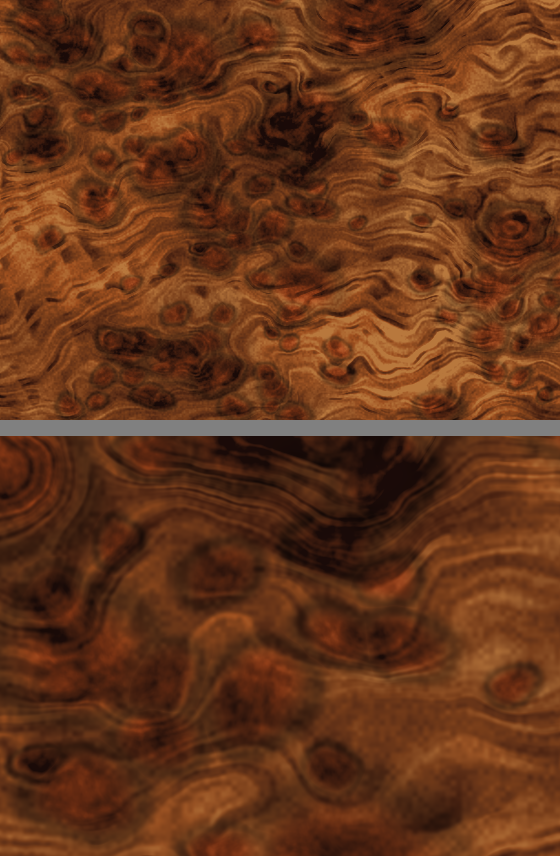
Top: the whole. Bottom: its middle third, enlarged.
Give the GLSL for this texture, as a WebGL 2 fragment shader.

```glsl
#version 300 es
precision highp float;

#define FIBRE_FREQ 135.0
#define STRAND_FREQ 46.0
#define PORE_FREQ 100.0
#define GRAIN_SLOPE 0.16
#define GRAIN_WARP 0.42
#define CURL 0.035
#define KNOT_LIFT 1.5
#define KNOT_DARK 1.0
#define CONTRAST 1.1
#define BRIGHTNESS 0.42

uniform vec2 u_resolution;
out vec4 fragColor;

const vec3 BARK = vec3(0.10, 0.04, 0.03);
const vec3 DARK = vec3(0.27, 0.12, 0.06);
const vec3 BROWN = vec3(0.38, 0.19, 0.09);
const vec3 AMBER = vec3(0.47, 0.24, 0.10);
const vec3 ORANGE = vec3(0.62, 0.31, 0.12);
const vec3 TAN = vec3(0.56, 0.33, 0.16);
const vec3 PALE = vec3(0.72, 0.47, 0.24);
const vec3 RED = vec3(0.43, 0.14, 0.05);
const vec3 SHADOW = vec3(0.25, 0.17, 0.09);

float hash(vec2 p) {
  vec3 q = fract(p.xyx * 0.1031);
  q += dot(q, q.yzx + 33.33);
  return fract((q.x + q.y) * q.z);
}

float noise(vec2 p) {
  vec2 i = floor(p), f = fract(p);
  f = f * f * (3.0 - 2.0 * f);
  return mix(mix(hash(i), hash(i + vec2(1, 0)), f.x),
             mix(hash(i + vec2(0, 1)), hash(i + vec2(1, 1)), f.x), f.y);
}

float fbm(vec2 p) {
  float sum = 0.0, amp = 0.52;
  for (int i = 0; i < 5; i++) {
    sum += amp * noise(p);
    p = mat2(1.6, 1.2, -1.2, 1.6) * p + 11.7;
    amp *= 0.5;
  }
  return sum;
}

float blob(vec2 p, vec2 centre, vec2 radius) {
  vec2 o = (p - centre) / radius;
  return exp(-dot(o, o));
}

// Chance of a knot: clusters of burl in calmer wood
float burl(vec2 p) {
  float left = max(blob(p, vec2(0.22, 0.84), vec2(0.38, 0.19)), blob(p, vec2(0.62, 0.52), vec2(0.38, 0.18)));
  float low = max(blob(p, vec2(0.44, 0.12), vec2(0.30, 0.15)), blob(p, vec2(1.27, 0.28), vec2(0.11, 0.28)));
  return max(left, low);
}

// Scattered knots: x = lift of the grain, y = core, z = rim
vec3 knots(vec2 p, float cell, float seed) {
  vec3 sum = vec3(0);
  for (int j = -1; j <= 1; j++)
    for (int i = -1; i <= 1; i++) {
      vec2 id = floor(p / cell) + vec2(i, j), key = id + seed;
      vec2 centre = (id + 0.2 + 0.6 * vec2(hash(key), hash(key + 17.3))) * cell;
      if (hash(key + 63.1) > burl(centre)) continue;
      float size = cell * mix(0.2, 0.42, hash(key + 41.7));
      float d = length((p - centre) * vec2(0.85, 1.1)) / size;
      float fall = max(0.0, 1.0 - d * d / 5.0);
      sum.x += size * fall * fall;
      sum.y = max(sum.y, 1.0 - smoothstep(0.4, 1.1, d));
      sum.z = max(sum.z, exp(-16.0 * (d - 1.05) * (d - 1.05)));
    }
  return sum;
}

// Wood colour by tone, from bark-dark to pale
vec3 wood(float tone, float warmth) {
  vec3 col = mix(BARK, DARK, clamp((tone + 3.0) / 1.3, 0.0, 1.0));
  col = mix(col, BROWN, clamp((tone + 1.7) / 0.9, 0.0, 1.0));
  col = mix(col, AMBER, clamp((tone + 0.8) / 0.72, 0.0, 1.0));
  col = mix(col, mix(TAN, ORANGE, warmth), clamp((tone + 0.08) / 0.82, 0.0, 1.0));
  return mix(col, PALE, clamp((tone - 0.74) / 1.06, 0.0, 1.0));
}

void main() {
  vec2 p = gl_FragCoord.xy / u_resolution.y;
  vec2 bent = p + 0.07 * (vec2(fbm(p * 6.0), fbm(p * 6.0 + 31.0)) - 0.5);
  vec3 large = knots(bent, 0.27, 3.0), mid = knots(bent, 0.14, 29.0), small = knots(bent, 0.075, 57.0);
  float lift = large.x + mid.x + small.x;
  float core = max(large.y, max(mid.y, small.y));
  float rim = max(large.z * 0.8, max(mid.z, small.z));
  float calm = 1.0 - smoothstep(0.1, 0.7, burl(p));
  float curly = smoothstep(0.65, 1.0, p.x);

  // Grain lines are the levels of s
  float s = p.y - GRAIN_SLOPE * p.x + GRAIN_WARP * (fbm(p * 1.7 + 5.0) - 0.5) + KNOT_LIFT * lift;
  s += CURL * (0.35 + curly) * (noise(vec2(p.x * 13.0 + p.y * 4.0, p.y * 7.0)) - 0.5);
  float sharp = 1.0 - smoothstep(0.45, 1.2, FIBRE_FREQ * fwidth(s));
  float fibre = (noise(vec2(p.x * 13.0, s * FIBRE_FREQ)) - 0.5) * sharp;
  float strand = noise(vec2(p.x * 4.0, s * STRAND_FREQ)) - 0.5;

  // Short pores gather along growth arcs
  float arc = fract(14.0 * length(p - vec2(0.74, 0.68)) + 3.0 * fbm(p * 3.0 + 9.0));
  float band = smoothstep(0.0, 0.7, arc) * (1.0 - smoothstep(0.85, 1.0, arc));
  float pores = smoothstep(0.55, 0.85, noise(vec2(p.x * 25.0, s * PORE_FREQ + 40.0))) * band * calm;

  // Broad figure and cross-grain shimmer
  float figure = fbm(p * vec2(3.0, 4.5) + 21.0) - 0.5;
  float shimmer = noise(vec2(p.x * 10.0 + 2.0 * figure, p.y * 3.0)) - 0.5;
  float speckle = noise(p * 230.0) - 0.5;
  float mottle = fbm(bent * 38.0) - 0.5;

  float tone = 2.6 * figure + 1.5 * strand + (1.5 + 0.7 * curly) * fibre + 0.7 * speckle;
  tone += (0.4 + 0.8 * curly) * shimmer + 0.35 * (curly - 0.4) - 0.3 * band * calm - 1.5 * pores;
  tone += 0.4 * blob(p, vec2(0.1, 0.25), vec2(0.3, 0.2)) - 0.6 * (1.0 - calm);
  tone += core * (4.5 * mottle - KNOT_DARK) - 0.7 * rim * KNOT_DARK;
  tone = tone * CONTRAST + BRIGHTNESS;

  float warmth = smoothstep(0.3, 0.65, fbm(p * 4.0 + 77.0));
  vec3 col = wood(tone, warmth);
  col = mix(col, RED * (1.0 + 0.3 * tone), 0.55 * core * smoothstep(-2.2, -0.6, tone));
  col = mix(col, SHADOW * (1.0 + 0.3 * tone), 0.4 * rim * (1.0 - core));
  fragColor = vec4(clamp(col, 0.0, 1.0), 1.0);
}
```
